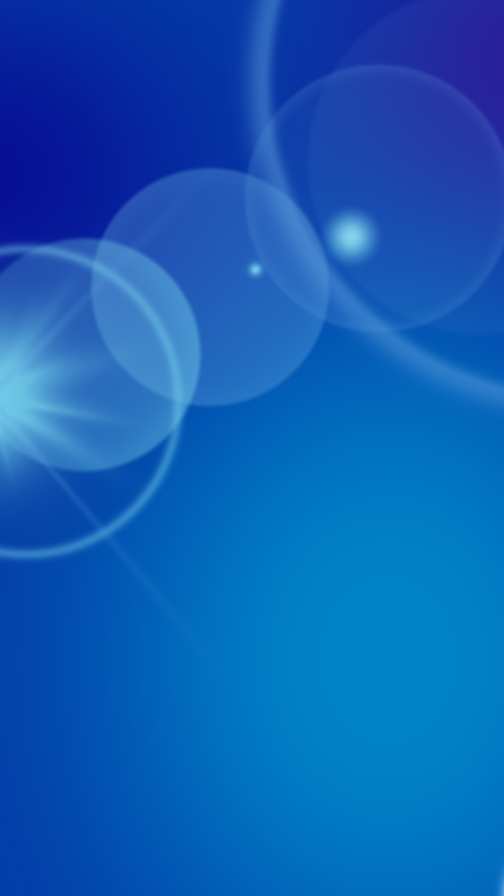
This background is drawn by a WebGL 2 fragment shader. Its source:

```glsl
#version 300 es
precision highp float;
// Blue gradient backdrop with translucent lens discs, rings and a rayed flare.
uniform vec2 u_resolution;
out vec4 outColor;

const vec3 AZURE  = vec3(0.00, 0.515, 0.785);
const vec3 COBALT = vec3(0.01, 0.245, 0.66);
const vec3 NAVY   = vec3(0.03, 0.05, 0.575);
const vec3 VIOLET = vec3(0.15, 0.06, 0.58);
const vec3 PALE   = vec3(0.46, 0.82, 0.92);
const vec3 HAZE   = vec3(0.36, 0.62, 0.86);

float hash(float n) {
    n = fract(n * 0.1031);
    n *= n + 33.33;
    return fract(n * (n + n));
}

// Gaussian falloff with separate horizontal and vertical radii
float glow(vec2 p, vec2 center, vec2 radius) {
    vec2 d = (p - center) / radius;
    return exp(-dot(d, d));
}

float disc(vec2 p, vec2 center, float radius, float soft) {
    return 1.0 - smoothstep(-soft, soft, length(p - center) - radius);
}

// Ring with independent softness inside and outside its crest
float ring(vec2 p, vec2 center, float radius, float inner, float outer) {
    float d = length(p - center) - radius;
    float w = d < 0.0 ? inner : outer;
    return exp(-d * d / (w * w));
}

// Thin beam from the origin, fading with distance
float beam(vec2 p, float angle, float width, float reach) {
    vec2 dir = vec2(cos(angle), sin(angle));
    float along = dot(p, dir);
    float across = dot(p, vec2(-dir.y, dir.x));
    float w = width * (0.4 + max(along, 0.0));
    return smoothstep(0.0, 0.03, along) * exp(-across * across / (w * w))
         * (1.0 - smoothstep(0.0, reach, along));
}

float rayBurst(vec2 p) {
    float sum = 0.0;
    for (int i = 0; i < 16; i++) {
        float n = float(i);
        float angle = mix(-1.4, 1.4, (n + hash(n + 3.0)) / 16.0);
        float reach = mix(0.18, 0.42, hash(n + 41.0));
        sum += beam(p, angle, mix(0.015, 0.045, hash(n + 73.0)), reach);
    }
    return sum;
}

vec3 backdrop(vec2 p) {
    float d = length((p - vec2(0.77, 0.47)) * vec2(1.0, 0.82));
    vec3 c = mix(AZURE, COBALT, smoothstep(0.08, 0.88, d));
    c = mix(c, NAVY, 0.95 * glow(p, vec2(-0.04, 1.43), vec2(0.42, 0.36)));
    return mix(c, VIOLET, 0.95 * glow(p, vec2(1.06, 1.66), vec2(0.36, 0.33)));
}

// Large translucent shapes in the upper right
vec3 addUpperLenses(vec3 c, vec2 p) {
    vec2 lens = vec2(0.752, 1.384);
    vec2 veil = vec2(0.954, 1.458);
    c = mix(c, HAZE, 0.10 * disc(p, veil, 0.343, 0.008));
    c = mix(c, HAZE, 0.10 * disc(p, lens, 0.266, 0.006));
    c = mix(c, HAZE, 0.13 * ring(p, lens, 0.261, 0.016, 0.005));
    float arc = ring(p, vec2(1.157, 1.616), 0.634, 0.017, 0.036);
    return mix(c, HAZE, 0.48 * arc);
}

// Overlapping discs and the thin ring on the left
vec3 addLeftLenses(vec3 c, vec2 p) {
    vec2 large = vec2(0.417, 1.208);
    vec2 small = vec2(0.167, 1.074);
    vec2 halo = vec2(0.051, 0.981);
    c = mix(c, COBALT * 0.9, 0.22 * disc(p, halo, 0.30, 0.01));
    c = mix(c, HAZE, 0.34 * disc(p, large, 0.236, 0.006));
    c = mix(c, HAZE, 0.09 * ring(p, large, 0.229, 0.03, 0.006));
    float side = smoothstep(-0.1, 0.4, p.x);
    c = mix(c, PALE, mix(0.18, 0.36, side) * disc(p, small, 0.231, 0.007));
    c = mix(c, PALE, 0.14 * side * ring(p, small, 0.224, 0.04, 0.006));
    return mix(c, PALE, 0.42 * ring(p, halo, 0.303, 0.011, 0.011));
}

// Rayed flare on the left edge and the small bright spots
vec3 addLights(vec3 c, vec2 p) {
    vec2 flare = vec2(-0.02, 0.99);
    vec2 orb = vec2(0.697, 1.308);
    vec2 spark = vec2(0.507, 1.243);
    vec2 q = p - flare;
    c = mix(c, PALE, 0.85 * glow(p, flare, vec2(0.13, 0.15)));
    c = mix(c, PALE, min(0.36 * rayBurst(q), 0.6));
    c = mix(c, HAZE, 0.25 * beam(q, -0.87, 0.012, 0.85));
    c = mix(c, HAZE, 0.25 * beam(q, 0.80, 0.014, 0.75));
    c = mix(c, PALE, 0.75 * disc(p, orb, 0.04, 0.028));
    c += vec3(0.16, 0.12, 0.05) * glow(p, orb, vec2(0.022));
    c = mix(c, PALE, 0.95 * glow(p, spark, vec2(0.012)));
    return mix(c, vec3(0.8, 0.93, 1.0), 0.65 * glow(p, vec2(1.01, 0.0), vec2(0.016, 0.045)));
}

void main() {
    vec2 p = gl_FragCoord.xy / u_resolution.x;
    vec3 color = backdrop(p);
    color = addUpperLenses(color, p);
    color = addLeftLenses(color, p);
    color = addLights(color, p);
    outColor = vec4(clamp(color, 0.0, 1.0), 1.0);
}
```
